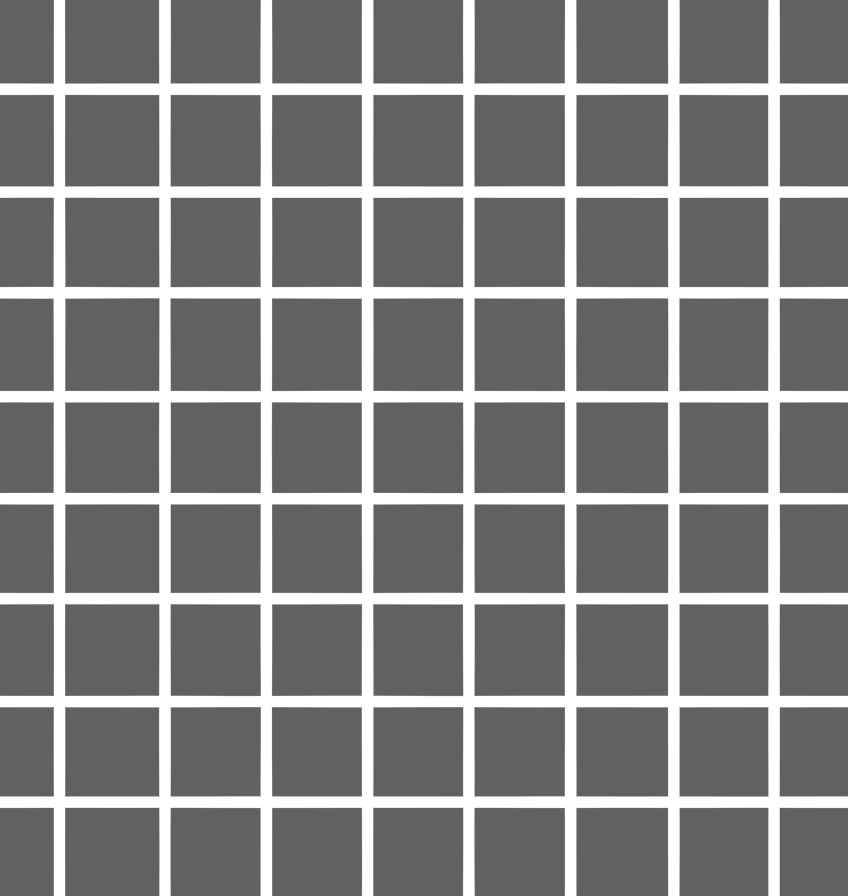
Reproduce this pattern procedurally as a Shadertoy shader.

```glsl
const vec3 TILE_COLOR = vec3(0.38);
const vec3 LINE_COLOR = vec3(1.0);

// Lengths are fractions of the canvas height
const float LINES_PER_AXIS = 8.0;
const vec2 FIRST_LINE = vec2(0.0664, 0.1047);
const vec2 PITCH = vec2(0.11393, 0.11367);
const float HALF_WIDTH = 0.00642;

// Uneven spacing: sine harmonics that vanish at the first and last line
const vec4 HARMONICS = vec4(1.0, 2.0, 3.0, 5.0);
const vec4 DRIFT_X = vec4(0.00251, 0.00111, 0.00139, 0.00063);
const vec4 DRIFT_Y = vec4(-0.00154, -0.00018, 0.0003, -0.00111);

const float WOBBLE_SCALE = 9.0;
const float WOBBLE_AMOUNT = 0.0004;
const float EDGE_SOFTNESS = 0.75; // in pixels
const float PI = 3.14159;

vec2 hashGradient(vec2 cell) {
    float h = fract(sin(dot(cell, vec2(127.1, 311.7))) * 43758.5);
    return vec2(cos(2.0 * PI * h), sin(2.0 * PI * h));
}

float gradientNoise(vec2 p) {
    vec2 i = floor(p), f = fract(p);
    vec2 u = f * f * (3.0 - 2.0 * f);
    vec2 e = vec2(0.0, 1.0);
    float a = dot(hashGradient(i), f);
    float b = dot(hashGradient(i + e.yx), f - e.yx);
    float c = dot(hashGradient(i + e.xy), f - e.xy);
    float d = dot(hashGradient(i + e.yy), f - e.yy);
    return mix(mix(a, b, u.x), mix(c, d, u.x), u.y);
}

// Offset of a numbered line from its regular position
float lineDrift(float index, vec4 amplitudes) {
    return dot(amplitudes, sin(HARMONICS * PI * index / (LINES_PER_AXIS - 1.0)));
}

// Signed distance to the nearest vertical (x) and horizontal (y) line
vec2 lineDistances(vec2 p) {
    vec2 index = clamp(round((p - FIRST_LINE) / PITCH), 0.0, LINES_PER_AXIS - 1.0);
    vec2 drift = vec2(lineDrift(index.x, DRIFT_X), lineDrift(index.y, DRIFT_Y));
    return abs(p - FIRST_LINE - index * PITCH - drift) - HALF_WIDTH;
}

void mainImage(out vec4 fragColor, in vec2 fragCoord) {
    vec2 p = fragCoord / iResolution.y;
    float softness = EDGE_SOFTNESS / iResolution.y;

    // Slight unevenness along the edges
    float wobble = WOBBLE_AMOUNT * gradientNoise(p * WOBBLE_SCALE);

    // Union of both line families
    vec2 d = lineDistances(p);
    float grid = min(d.x, d.y) + wobble;
    float coverage = 1.0 - smoothstep(-softness, softness, grid);

    fragColor = vec4(mix(TILE_COLOR, LINE_COLOR, coverage), 1.0);
}
```
